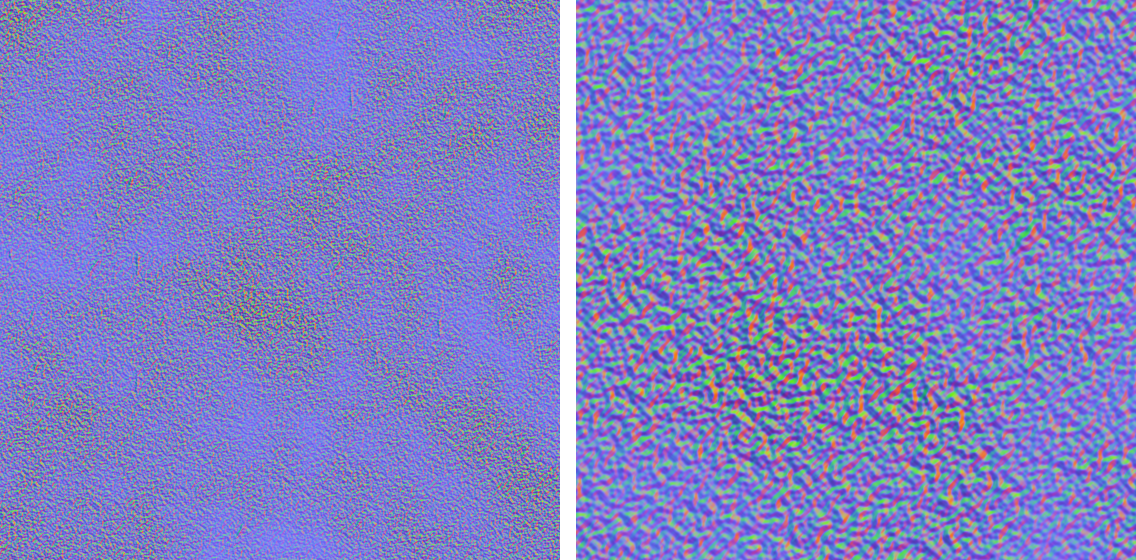
Left, the full canvas; right, a detail of the centre.
Write a WebGL 2 fragment shader that draws this texture map.

```glsl
#version 300 es
precision highp float;
// Tangent-space normal map of a finely grained plaster surface with rough patches and faint scratches.

#define COARSE_FREQ 145.0        // cells of the broad grain across the canvas
#define FINE_FREQ 270.0          // cells of the fine grain across the canvas
#define COARSE_SLOPE 0.31
#define FINE_SLOPE 0.52
#define GRAIN_STRETCH 1.25
#define PATCH_CONTRAST 0.36      // difference between rough and smooth regions
#define SKEW vec2(0.55, 0.35)    // makes the right and upper faces rarer but steeper
#define STEEP_DARKENING 0.45     // loss of blue on steep faces
#define PATCH_DARKENING 0.095    // loss of blue from roughness too small to resolve
#define SCRATCH_SHARE 0.2
#define SCRATCH_SLOPE 0.7
#define SAMPLES 3                // supersampling per axis

uniform vec2 u_resolution;
out vec4 fragColor;

const float TAU = 6.2831853;
const float SCRATCH_GRID = 13.0;

// Integer hash giving two values in 0..1
vec2 hash2(vec2 cell, uint seed) {
    uvec2 q = uvec2(ivec2(cell) + 4096);
    uint h = q.x * 1597334677u ^ q.y * 3812015801u ^ seed * 2654435769u;
    h = (h ^ (h >> 16)) * 2146121005u;
    h = (h ^ (h >> 15)) * 2221713035u;
    h ^= h >> 16;
    return vec2(float(h & 65535u), float(h >> 16)) / 65535.0;
}

vec2 latticeGradient(vec2 cell, uint seed) {
    float angle = TAU * hash2(cell, seed).x;
    return vec2(cos(angle), sin(angle));
}

// Gradient noise: x holds the value, yz its derivatives
vec3 gradientNoise(vec2 p, uint seed) {
    vec2 i = floor(p), f = fract(p);
    vec2 u = f * f * f * (f * (f * 6.0 - 15.0) + 10.0);
    vec2 du = 30.0 * f * f * (f - 1.0) * (f - 1.0);
    vec2 e = vec2(0.0, 1.0);
    vec2 ga = latticeGradient(i, seed), gb = latticeGradient(i + e.yx, seed);
    vec2 gc = latticeGradient(i + e.xy, seed), gd = latticeGradient(i + e.yy, seed);
    float a = dot(ga, f), b = dot(gb, f - e.yx);
    float c = dot(gc, f - e.xy), d = dot(gd, f - e.yy);
    float value = mix(mix(a, b, u.x), mix(c, d, u.x), u.y);
    vec2 slope = mix(mix(ga, gb, u.x), mix(gc, gd, u.x), u.y)
               + du * (u.yx * (a - b - c + d) + vec2(b, c) - a);
    return vec3(value, slope);
}

// Slope of grain drawn out along the given angle
vec2 grainSlope(vec2 p, float angle, uint seed) {
    float c = cos(angle), s = sin(angle);
    mat2 frame = mat2(c / GRAIN_STRETCH, -s, s / GRAIN_STRETCH, c);
    return gradientNoise(frame * p, seed).yz * frame;
}

// Rough centre and corners, smoother diagonal bands, broken up by noise
float roughness(vec2 uv) {
    float bands = cos(TAU * uv.x) * cos(TAU * uv.y);
    float clouds = gradientNoise(uv * 6.0, 1u).x + 0.7 * gradientNoise(uv * 17.0, 2u).x;
    return max(1.0 + PATCH_CONTRAST * (0.7 * bands + 1.6 * clouds), 0.4);
}

// Slope of sparse, steep, short grooves
vec2 scratchSlope(vec2 uv) {
    vec2 p = uv * SCRATCH_GRID, home = floor(p), slope = vec2(0.0);
    for (int y = -1; y <= 1; y++)
    for (int x = -1; x <= 1; x++) {
        vec2 cell = home + vec2(x, y);
        vec2 pick = hash2(cell, 5u);
        if (pick.x > SCRATCH_SHARE) continue;
        float angle = mix(0.9, 1.8, pick.y);
        vec2 along = vec2(cos(angle), sin(angle)), across = vec2(-along.y, along.x);
        vec2 d = p - cell - hash2(cell, 6u);
        float reach = mix(0.1, 0.35, hash2(cell, 7u).x);
        float t = dot(d, across) / 0.022;
        float fade = 1.0 - smoothstep(0.4 * reach, reach, abs(dot(d, along)));
        slope += across * t * exp(0.5 - 0.5 * t * t) * fade;
    }
    return slope * SCRATCH_SLOPE;
}

vec3 surfaceNormal(vec2 uv, float rough) {
    vec2 slope = COARSE_SLOPE * grainSlope(uv * COARSE_FREQ, 1.0, 3u)
               + FINE_SLOPE * grainSlope(uv * FINE_FREQ, 0.8, 4u);
    slope += SKEW * (slope * slope - 0.12);
    return normalize(vec3(slope * rough + scratchSlope(uv), 1.0));
}

// Encoded normal with blue held back on steep, right and upper faces and in rough patches
vec3 encodeNormal(vec3 n, float rough) {
    vec3 color = 0.5 + 0.5 * n;
    color.b -= STEEP_DARKENING * dot(n.xy, n.xy) + dot(n.xy, vec2(0.12, 0.16));
    color.b -= PATCH_DARKENING * rough;
    return clamp(color, 0.0, 1.0);
}

void main() {
    float side = min(u_resolution.x, u_resolution.y);
    float rough = roughness(gl_FragCoord.xy / side);
    vec3 color = vec3(0.0);
    for (int y = 0; y < SAMPLES; y++)
    for (int x = 0; x < SAMPLES; x++) {
        vec2 offset = (vec2(x, y) + 0.5) / float(SAMPLES) - 0.5;
        vec2 uv = (gl_FragCoord.xy + offset) / side;
        color += encodeNormal(surfaceNormal(uv, rough), rough);
    }
    fragColor = vec4(color / float(SAMPLES * SAMPLES), 1.0);
}
```
